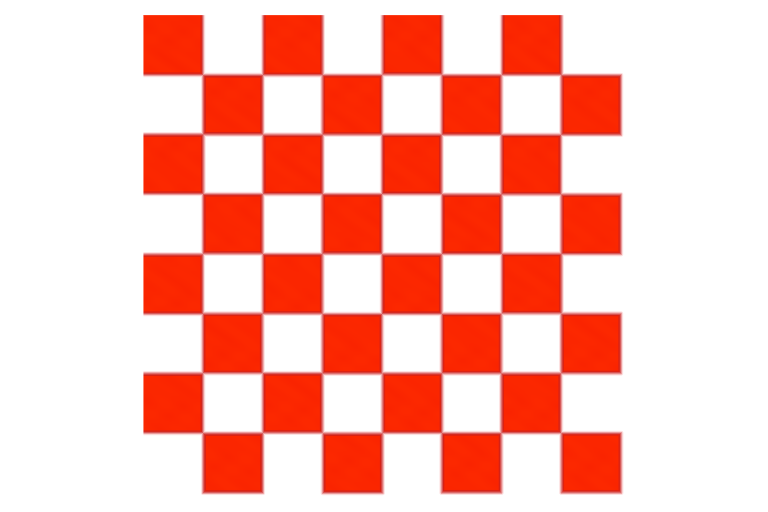
Reproduce this pattern procedurally as a WebGL 1 fragment shader.

```glsl
precision highp float;
// Red and white checkerboard, 8 by 8, with thin soft dark-red cell outlines on white.

uniform vec2 u_resolution;

const float CELLS = 8.0;
const float CELL_SIZE = 0.1166;                   // in canvas heights
const vec2 BOARD_SHIFT = vec2(-0.0034, 0.0039);   // board centre from canvas centre

const vec3 WHITE = vec3(1.0);
const vec3 BLUSH = vec3(0.99, 0.88, 0.88);
const vec3 PINK  = vec3(0.92, 0.62, 0.62);
const vec3 ROSE  = vec3(0.84, 0.35, 0.35);
const vec3 DARK  = vec3(0.83, 0.13, 0.09);
const vec3 RED   = vec3(0.985, 0.15, 0.0);

float hash(vec2 p) {
  return fract(sin(dot(p, vec2(127.1, 311.7))) * 4375.85);
}

float boxDistance(vec2 p, vec2 low, vec2 high) {
  vec2 q = abs(p - 0.5 * (low + high)) - 0.5 * (high - low);
  return length(max(q, 0.0)) + min(max(q.x, q.y), 0.0);
}

// Red cells lie on the board where column + row is odd, counted from the lower left.
bool isRedCell(vec2 cell) {
  bool onBoard = all(greaterThanEqual(cell, vec2(0.0))) && all(lessThan(cell, vec2(CELLS)));
  return onBoard && mod(cell.x + cell.y, 2.0) > 0.5;
}

// Depth inside the nearest red cell, negative outside, in cell units.
float redDepth(vec2 p) {
  float depth = -1.0;
  for (int j = -1; j <= 1; j++) {
    for (int i = -1; i <= 1; i++) {
      vec2 cell = floor(p) + vec2(float(i), float(j));
      if (isRedCell(cell)) {
        vec2 jitter = 0.012 * (vec2(hash(cell), hash(cell + 17.0)) - 0.5);
        vec2 low = cell + jitter;
        vec2 high = low + 1.0;
        // Left and top borders are cropped, so cells run on past them.
        if (cell.x < 0.5) low.x -= 1.0;
        if (cell.y > CELLS - 1.5) high.y += 1.0;
        depth = max(depth, -boxDistance(p, low, high));
      }
    }
  }
  return depth;
}

// Colour ramp across an outline, from white outside to red inside.
vec3 outlineRamp(float depth, vec3 darkEdge, vec3 fill) {
  vec3 c = mix(WHITE, BLUSH, smoothstep(-0.047, -0.028, depth));
  c = mix(c, PINK, smoothstep(-0.028, -0.010, depth));
  c = mix(c, ROSE, smoothstep(-0.010, 0.010, depth));
  c = mix(c, darkEdge, smoothstep(0.010, 0.030, depth));
  return mix(c, fill, smoothstep(0.034, 0.056, depth));
}

// Faint uneven tone from layered sines.
float mottle(vec2 p) {
  return 0.6 * sin(p.x * 9.0 + 2.0 * sin(p.y * 7.0)) + 0.4 * sin(p.y * 19.0 + p.x * 13.0);
}

void main() {
  vec2 fromCentre = (gl_FragCoord.xy - 0.5 * u_resolution) / u_resolution.y;
  vec2 p = (fromCentre - BOARD_SHIFT) / CELL_SIZE + 0.5 * CELLS;
  float pixel = 1.0 / (u_resolution.y * CELL_SIZE);

  // Outlines widen only when they would be thinner than a pixel.
  float depth = redDepth(p) / max(1.0, pixel / 0.026);
  vec3 fill = RED + vec3(0.004, 0.008, 0.0) * mottle(p);
  vec3 darkEdge = mix(DARK, RED, 0.25 * hash(floor(p) + 5.0));
  vec3 color = outlineRamp(depth, darkEdge, fill);

  // Clean crop along the left and top borders.
  float crop = smoothstep(-0.5 * pixel, 0.5 * pixel, min(p.x, CELLS - p.y));
  gl_FragColor = vec4(mix(WHITE, color, crop), 1.0);
}
```
